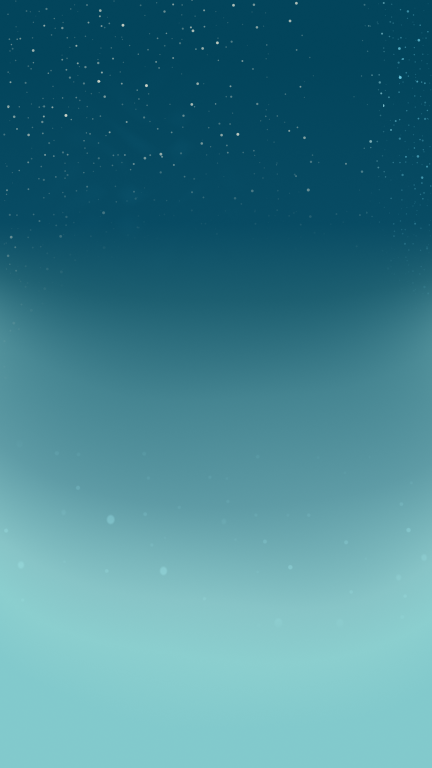
This background is drawn by a Shadertoy shader. Its source:

```glsl
// Teal night sky fading to pale aqua mist, with scattered stars and soft motes.

vec2 hash2(vec2 p) {
    vec3 q = fract(p.xyx * vec3(0.1031, 0.1030, 0.0973));
    q += dot(q, q.yzx + 33.33);
    return fract((q.xx + q.yz) * q.zy);
}

// Linear ramp from 0 to 1 between a and b
float ramp(float a, float b, float x) {
    return clamp((x - a) / (b - a), 0.0, 1.0);
}

// Cellular dots: one jittered disc per occupied cell
float dots(vec2 p, float cells, float radius, float chance, float soft) {
    vec2 id = floor(p * cells);
    vec2 place = hash2(id + cells);
    vec2 trait = hash2(id + cells * 2.0 + 17.0);
    vec2 center = (id + 0.2 + 0.6 * place) / cells;
    float size = radius * mix(0.5, 1.0, trait.y);
    float disc = 1.0 - smoothstep(size - soft, size + soft, length(p - center));
    return disc * step(trait.x, chance) * mix(0.25, 1.0, trait.y * trait.y);
}

// Sky colour by depth below the top edge
vec3 sky(float depth) {
    vec3 color = mix(vec3(0.01, 0.27, 0.36), vec3(0.03, 0.295, 0.39), ramp(0.08, 0.29, depth));
    color = mix(color, vec3(0.11, 0.37, 0.44), ramp(0.29, 0.39, depth));
    color = mix(color, vec3(0.27, 0.52, 0.57), ramp(0.39, 0.52, depth));
    color = mix(color, vec3(0.37, 0.61, 0.65), ramp(0.52, 0.66, depth));
    color = mix(color, vec3(0.53, 0.77, 0.78), ramp(0.66, 0.80, depth));
    color = mix(color, vec3(0.545, 0.81, 0.81), ramp(0.80, 0.87, depth));
    return mix(color, vec3(0.51, 0.79, 0.80), ramp(0.87, 0.96, depth));
}

void mainImage(out vec4 fragColor, in vec2 fragCoord) {
    vec2 uv = fragCoord / iResolution.xy;
    vec2 p = fragCoord / iResolution.x;
    float depth = 1.0 - uv.y;
    float pixel = 1.0 / iResolution.x;

    // Mist climbs toward both sides, most strongly on the left
    float side = abs(uv.x - 0.52) * 2.0;
    float climb = 0.07 * pow(side, 3.0) * smoothstep(0.28, 0.46, depth);
    climb += 0.025 * (1.0 - uv.x) * smoothstep(0.6, 0.75, depth);
    float waver = 0.004 * sin(uv.x * 9.0 + 2.0 * sin(depth * 14.0)) * smoothstep(0.3, 0.6, depth);
    vec3 color = sky(depth + climb + waver);

    // Pale haze hugging the side edges
    float haze = exp(-12.0 * min(uv.x, 1.0 - uv.x)) * exp(-pow((depth - 0.46) / 0.09, 2.0));
    color = mix(color, vec3(0.36, 0.61, 0.64), 0.4 * haze);

    // Faint wisps of cloud in the upper left
    float wisp = sin(p.x * 31.0 + 3.0 * sin(p.y * 17.0)) * sin(p.y * 43.0 + 2.0 * sin(p.x * 23.0));
    vec2 wispOffset = (uv - vec2(0.34, 0.78)) / vec2(0.16, 0.09);
    color += vec3(0.01, 0.02, 0.022) * max(wisp, 0.0) * exp(-dot(wispOffset, wispOffset));

    // Stars: dense at left, a gap at right of centre, a cluster at the far right
    float field = 1.0 - smoothstep(0.68, 0.74, uv.x);
    field *= 1.0 - 0.45 * smoothstep(0.1, 0.7, uv.x);
    float cluster = smoothstep(0.80, 0.94, uv.x);
    float reach = mix(0.34, 0.52, pow(side, 4.0));
    float fade = 1.0 - smoothstep(0.14, reach, depth);
    float lowField = 0.25 * smoothstep(0.15, 0.2, depth);
    float density = max(max(field, cluster), lowField);
    float soft = 0.7 * pixel;
    float stars = dots(p, 23.0, 0.0034, 0.6 * density, soft);
    stars += 0.7 * dots(p + 3.7, 37.0, 0.0022, 0.45 * density, soft);
    stars += 0.5 * dots(p + 8.1, 59.0, 0.0016, 0.55 * cluster + 0.12 * field, soft);
    vec3 starColor = mix(vec3(0.85, 0.86, 0.80), vec3(0.45, 0.83, 0.92), cluster);
    color = mix(color, starColor, min(stars, 1.0) * fade);

    // Translucent motes drifting in the mist
    float mistBand = smoothstep(0.56, 0.62, depth) * (1.0 - smoothstep(0.76, 0.83, depth));
    float motes = dots(p * vec2(1.0, 0.85) + 5.3, 8.0, 0.009, 0.35, 0.003);
    motes += 0.7 * dots(p + 1.9, 15.0, 0.005, 0.25, 0.002);
    color += vec3(0.08, 0.10, 0.10) * motes * mistBand;

    // Fine dither keeps the gradient free of bands
    color += (hash2(fragCoord).x - 0.5) / 255.0;
    fragColor = vec4(color, 1.0);
}
```
